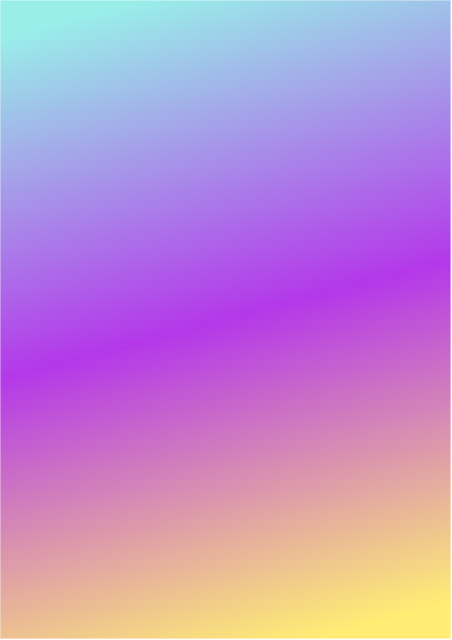
Reproduce this background procedurally as a WebGL 1 fragment shader.

```glsl
precision highp float;

uniform vec2 u_resolution;

// Centre of the square cell holding p, with softened cell borders
vec2 softCells(vec2 p, float cellsPerHeight) {
    vec2 q = p * cellsPerHeight;
    return (floor(q) + 0.5 + smoothstep(0.9, 1.0, fract(q))) / cellsPerHeight;
}

void main() {
    // Coordinates in units of the canvas height, measured from the upper left
    float pixel = 1.0 / u_resolution.y;
    vec2 size = vec2(u_resolution.x * pixel, 1.0);
    vec2 p = vec2(gl_FragCoord.x, u_resolution.y - gl_FragCoord.y) * pixel;

    // Faint rows and columns: the slope steps sideways and partly downwards
    vec2 stepped = mix(p, softCells(p, 64.0), vec2(1.0, 0.5));

    // Signed position across the tilted bands: -1 lower right, +1 upper left
    vec2 centred = stepped - 0.5 * size;
    float across = clamp(-(centred.y + 0.264 * centred.x) / 0.535, -1.0, 1.0);

    vec3 aqua = vec3(0.60, 0.935, 0.915);
    vec3 violet = vec3(0.705, 0.22, 0.915);
    vec3 yellow = vec3(1.0, 0.93, 0.455);

    // Violet ridge fading linearly to either end
    vec3 endColor = across > 0.0 ? aqua : yellow;
    vec3 color = mix(violet, endColor, abs(across));

    // Hairline white margin: wider at the right and bottom than at the left and top
    vec2 nearInset = (vec2(0.0005) - p) / pixel + 0.5;
    vec2 farInset = (p - size + 0.0022) / pixel + 0.5;
    vec2 margin = max(clamp(nearInset, 0.0, 1.0), clamp(farInset, 0.0, 1.0));
    color = mix(color, vec3(1.0), max(margin.x, margin.y));

    gl_FragColor = vec4(color, 1.0);
}
```
